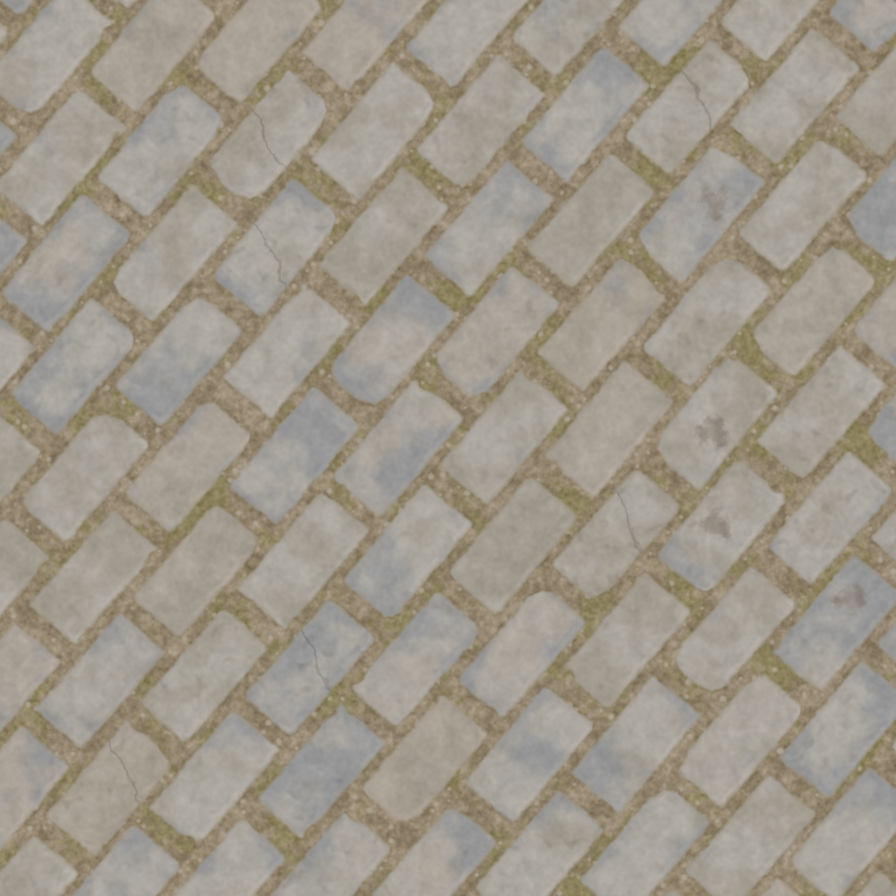
Reproduce this texture procedurally as a Shadertoy shader.

```glsl
// Weathered stone setts in a running bond, turned about fifty degrees, with earthy joints.
// Each sett is a slightly wobbly rounded box with its own size, tilt and tint; layered
// gradient noise gives stains, scars and moss, and a jittered cell grid scatters the grit.

vec2 hash2(vec2 p) {
    vec3 h = fract(p.xyx * vec3(0.1031, 0.1030, 0.0973));
    h += dot(h, h.yzx + 33.33);
    return fract((h.xx + h.yz) * h.zy);
}

float gradientNoise(vec2 p) {
    vec2 i = floor(p), f = fract(p);
    vec2 w = f * f * f * (f * (f * 6.0 - 15.0) + 10.0);
    vec4 corner;
    for (int k = 0; k < 4; k++) {
        vec2 o = vec2(k & 1, k >> 1);
        float turn = 6.2832 * hash2(i + o).x;
        corner[k] = dot(vec2(cos(turn), sin(turn)), f - o);
    }
    return 1.4 * mix(mix(corner.x, corner.y, w.x), mix(corner.z, corner.w, w.x), w.y);
}

float fbm(vec2 p) {
    float sum = 0.0, amp = 0.6;
    for (int k = 0; k < 4; k++) {
        sum += amp * gradientNoise(p);
        p = mat2(1.6, 1.2, -1.2, 1.6) * p + 17.3;
        amp *= 0.55;
    }
    return sum;
}

float roundedBox(vec2 p, vec2 halfSize, float radius) {
    vec2 e = abs(p) - halfSize + radius;
    return length(max(e, 0.0)) + min(max(e.x, e.y), 0.0) - radius;
}

// x: coverage by a pebble, y: its random shade
vec2 grit(vec2 p) {
    vec2 cell = floor(p), rnd = hash2(cell + 71.0);
    vec2 centre = 0.3 + 0.4 * hash2(cell + 9.0);
    float radius = 0.12 + 0.2 * rnd.x;
    return vec2(smoothstep(radius + 0.18, radius - 0.18, length(fract(p) - centre)), rnd.y);
}

vec3 jointColor(vec2 q, float d) {
    vec3 soil = mix(vec3(0.535, 0.48, 0.385), vec3(0.62, 0.565, 0.48),
                    smoothstep(-0.45, 0.45, fbm(q * 40.0)));
    float moss = smoothstep(0.0, 0.45, fbm(q * 15.0 + 40.0) + 0.3 * gradientNoise(q * 90.0));
    soil = mix(soil, vec3(0.535, 0.505, 0.335), 0.7 * moss);
    soil += 0.06 * gradientNoise(q * 120.0) + 0.035 * gradientNoise(q * 210.0);
    vec2 fine = grit(q * 160.0), coarse = grit(q * 95.0 + 5.0);
    soil += 0.08 * fine.x * (fine.y - 0.5);
    soil = mix(soil, vec3(0.70, 0.66, 0.60), 0.75 * coarse.x * step(0.9, coarse.y));
    return soil - 0.02 * smoothstep(0.006, 0.0, d);
}

vec3 stoneColor(vec2 q, vec2 local, vec2 id, float d) {
    vec2 tint = hash2(id + 131.0), wear = hash2(id + 57.0);
    vec2 s = q + id * 3.7;
    float cloud = fbm(s * 15.0), detail = fbm(s * 50.0);
    float rim = smoothstep(-0.018, -0.002, d);

    // Pale, warm and slate tones
    vec3 c = mix(vec3(0.63, 0.605, 0.56), vec3(0.675, 0.655, 0.625),
                 smoothstep(-0.45, 0.25, cloud + 0.8 * (tint.x - 0.4)));
    c = mix(c, vec3(0.665, 0.61, 0.55), 0.45 * smoothstep(0.75, 1.0, tint.y + 0.3 * cloud));
    float slate = fbm(s * 11.0 + 23.0) + 1.1 * (tint.x - 0.68) + 0.22 * rim;
    c = mix(c, vec3(0.565, 0.572, 0.582), 0.8 * smoothstep(0.0, 0.6, slate));
    c += 0.05 * detail + 0.018 * gradientNoise(s * 150.0);

    // Faint pocks and the odd rough scar
    float pocks = smoothstep(0.3, 0.7, gradientNoise(s * 70.0)) * smoothstep(0.4, 1.0, wear.x);
    c -= 0.04 * pocks;
    vec2 offset = local - vec2(0.06, 0.03) * (tint - 0.5);
    float scar = smoothstep(0.022, 0.008, length(offset) + 0.016 * detail);
    c = mix(c, vec3(0.56, 0.52, 0.475) + 0.12 * detail, 0.65 * scar * step(0.95, wear.y));

    // Rare hairline crack
    float crack = abs(local.x - 0.06 * (wear.y - 0.5) + 0.4 * local.y + 0.012 * fbm(s * 28.0));
    c -= 0.07 * smoothstep(0.0028, 0.0004, crack) * step(0.97, wear.x);

    // Worn pale lip on the lower right, dusty edge all round
    float lip = smoothstep(-0.009, -0.004, d) * smoothstep(0.005, 0.03, local.y);
    c += 0.035 * lip * smoothstep(-0.4, 0.2, cloud);
    return mix(c, vec3(0.61, 0.57, 0.50), 0.45 * smoothstep(-0.006, 0.001, d + 0.006 * detail));
}

void mainImage(out vec4 fragColor, in vec2 fragCoord) {
    vec2 p = (fragCoord - 0.5 * iResolution.xy) / iResolution.y;
    vec2 along = vec2(0.648, 0.762);
    vec2 q = vec2(dot(p, along), dot(p, vec2(along.y, -along.x)));

    // Six setts by twelve courses per unit, alternate courses shifted by half
    vec2 grid = q * vec2(6.0, 12.0);
    grid.x += 0.207 + 0.5 * mod(floor(grid.y), 2.0);
    vec2 id = floor(grid);
    vec2 local = (grid - id - 0.5) / vec2(6.0, 12.0);

    // Irregular placement, size and outline
    vec2 shift = hash2(id + 11.0) - 0.5, size = hash2(id + 37.0) - 0.5;
    local += 0.004 * shift + vec2(-local.y, local.x) * 0.04 * size.y;
    float d = roundedBox(local, vec2(0.0718, 0.0352) + 0.003 * size, 0.006 + 0.005 * shift.x);
    d += 0.002 * fbm(q * 36.0) + 0.001 * gradientNoise(q * 150.0);

    // Corners broken off here and there
    float corner = smoothstep(0.03, 0.0, length(abs(local) - vec2(0.072, 0.035)));
    d += 0.009 * corner * smoothstep(0.1, 0.6, gradientNoise(q * 25.0 + 8.0));

    float soft = max(0.0028, 0.75 / iResolution.y);
    vec3 color = mix(jointColor(q, d), stoneColor(q, local, id, d), smoothstep(soft, -soft, d));
    fragColor = vec4(clamp(color, 0.0, 1.0), 1.0);
}
```
